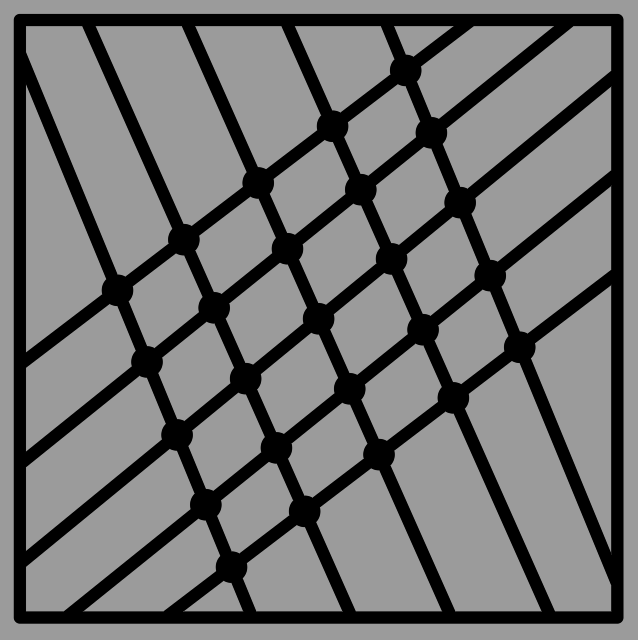
Reproduce this pattern procedurally as a Shadertoy shader.

```glsl
// A slanted five by five lattice of black bars and round nodes inside a square frame on grey.

const int LINES = 5;
const float SPACING = 1.0 / 6.0;       // gap between line ends, in frame sides
const float SHALLOW_START = 0.577;     // first line ends along the frame
const float STEEP_START = 1.389;
const float FRAME_HALF = 0.4668;
const float BAR_RADIUS = 0.0096;
const float NODE_RADIUS = 0.0247;
const vec2 FRAME_CENTRE = vec2(-0.0006, 0.0019);
const vec3 GREY = vec3(0.608);
const vec3 BLACK = vec3(0.0);

// Point on a square, walking counterclockwise from the top left, one unit per side
vec2 walkSquare(float t, float halfSide) {
    vec2 p = halfSide * vec2(-1.0, 1.0 - 2.0 * fract(t));
    int side = int(floor(t)) % 4;
    for (int k = 0; k < side; k++) p = vec2(-p.y, p.x);
    return p;
}

// Both ends of a line, packed as start.xy and end.zw
vec4 latticeLine(float first, int index, float halfSide) {
    float start = first + float(index) * SPACING;
    float end = first + 2.0 + float(LINES - 1 - index) * SPACING;
    return vec4(walkSquare(start, halfSide), walkSquare(end, halfSide));
}

float segmentDistance(vec2 p, vec4 line) {
    vec2 dir = line.zw - line.xy;
    vec2 rel = p - line.xy;
    return length(rel - dir * clamp(dot(rel, dir) / dot(dir, dir), 0.0, 1.0));
}

float cross2(vec2 a, vec2 b) {
    return a.x * b.y - a.y * b.x;
}

vec2 crossing(vec4 a, vec4 b) {
    vec2 da = a.zw - a.xy;
    vec2 db = b.zw - b.xy;
    return a.xy + da * cross2(b.xy - a.xy, db) / cross2(da, db);
}

// Distance to the outline of a square
float squareOutline(vec2 p, float halfSide) {
    vec2 q = abs(p) - halfSide;
    return abs(length(max(q, 0.0)) + min(max(q.x, q.y), 0.0));
}

// Signed distance to frame, bars and nodes together
float latticeDistance(vec2 p) {
    float d = squareOutline(p, FRAME_HALF) - BAR_RADIUS;
    for (int i = 0; i < LINES; i++) {
        vec4 shallow = latticeLine(SHALLOW_START, i, FRAME_HALF);
        d = min(d, segmentDistance(p, shallow) - BAR_RADIUS);
        for (int j = 0; j < LINES; j++) {
            vec4 steep = latticeLine(STEEP_START, j, FRAME_HALF);
            d = min(d, segmentDistance(p, steep) - BAR_RADIUS);
            d = min(d, length(p - crossing(shallow, steep)) - NODE_RADIUS);
        }
    }
    return d;
}

void mainImage(out vec4 fragColor, in vec2 fragCoord) {
    vec2 p = (fragCoord - 0.5 * iResolution.xy) / iResolution.y - FRAME_CENTRE;
    float edge = 0.6 / iResolution.y;
    float ink = 1.0 - smoothstep(-edge, edge, latticeDistance(p));
    fragColor = vec4(mix(GREY, BLACK, ink), 1.0);
}
```
